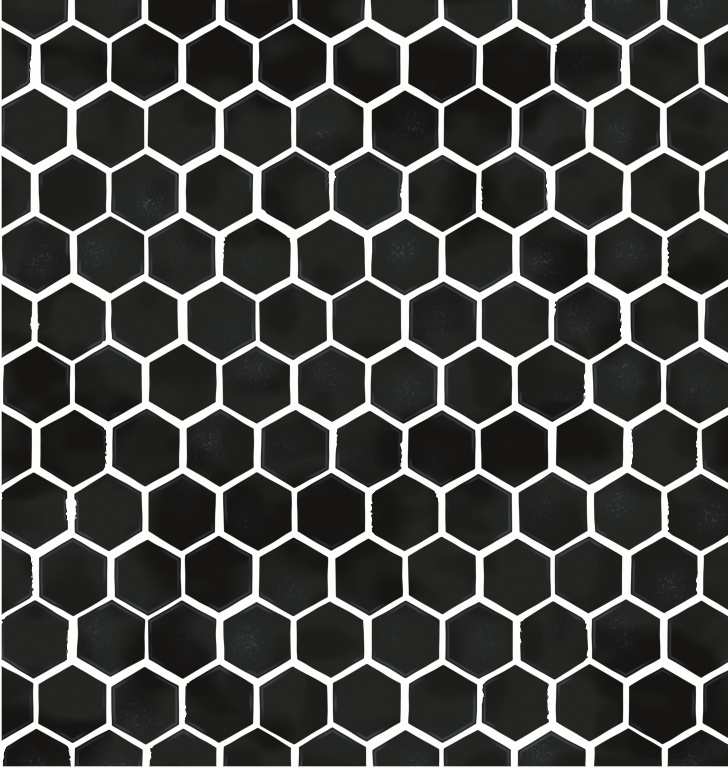
A WebGL 1 fragment shader for this pattern:

```glsl
precision highp float;
// Glossy black hexagon tiles with pointed tops, set in white grout.
// A staggered lattice gives each tile an id; hashes vary its place, turn and size,
// and value noise adds wavy edges, chips, dark clouds, sheen and bluish specks.

#define ROWS 12.0        // tile rows over the canvas height
#define SHIFT_X 0.48     // first tile centre, in tile pitches
#define GROUT 0.089      // mean grout width, in tile pitches
#define JITTER 0.024     // largest spread of tile position
#define TURN 0.022       // spread of tile rotation, radians
#define CORNER 0.025     // corner radius
#define CHIP 0.035       // depth of chipped edges
#define MARGIN 0.0022    // bare strip at left and bottom, canvas heights
#define GROUT_COLOR vec3(0.992, 0.992, 0.990)
#define GLAZE_COLOR vec3(0.139, 0.146, 0.136)
#define CLOUD_COLOR vec3(0.088, 0.083, 0.078)
#define SHEEN_COLOR vec3(0.080, 0.090, 0.115)

uniform vec2 u_resolution;

const float ROW_STEP = 0.8660254;

float hash(vec2 p) {
  vec3 q = fract(p.xyx * vec3(0.1031, 0.1030, 0.0973));
  q += dot(q, q.yzx + 33.33);
  return fract((q.x + q.y) * q.z);
}

float noise(vec2 p) {
  vec2 i = floor(p);
  vec2 f = fract(p);
  f = f * f * (3.0 - 2.0 * f);
  float low = mix(hash(i), hash(i + vec2(1.0, 0.0)), f.x);
  float high = mix(hash(i + vec2(0.0, 1.0)), hash(i + 1.0), f.x);
  return mix(low, high, f.y);
}

float fbm(vec2 p) {
  float sum = 0.0;
  float weight = 0.55;
  for (int i = 0; i < 3; i++) {
    sum += weight * noise(p);
    p = p * 2.03 + 17.3;
    weight *= 0.5;
  }
  return sum;
}

// Signed distance to a hexagon with upright sides; size is centre to side.
float hexagon(vec2 p, float size) {
  p = abs(p.yx);
  vec2 axis = vec2(-ROW_STEP, 0.5);
  p -= 2.0 * min(dot(axis, p), 0.0) * axis;
  p -= vec2(clamp(p.x, -0.57735 * size, 0.57735 * size), size);
  return length(p) * sign(p.y);
}

// Centre of the nearest cell of the staggered lattice.
vec2 cellCentre(vec2 p) {
  vec2 span = vec2(1.0, 2.0 * ROW_STEP);
  vec2 a = floor(p / span + 0.5) * span;
  vec2 b = (floor(p / span) + 0.5) * span;
  return dot(p - a, p - a) < dot(p - b, p - b) ? a : b;
}

// Distance to the worn tile outline, negative inside.
float tileEdge(vec2 q, vec2 p, vec2 id) {
  vec2 offset = vec2(hash(id + 3.1), hash(id + 8.7)) - 0.5;
  float angle = (hash(id + 14.2) - 0.5) * 2.0 * TURN;
  q -= offset * 2.0 * JITTER;
  q = mat2(cos(angle), sin(angle), -sin(angle), cos(angle)) * q;
  float size = 0.5 - 0.5 * GROUT + (hash(id + 21.4) - 0.5) * 0.014;
  float d = hexagon(q, size - CORNER) - CORNER;
  d += (noise(p * 5.0 + id * 3.0) - 0.5) * 0.012;
  // Ragged chips on the upright sides of a few tiles
  float chipped = step(0.80, hash(id + 31.9)) * smoothstep(0.38, 0.44, abs(q.x));
  chipped *= smoothstep(0.45, 0.65, noise(p * 4.0 + 9.0));
  return d + chipped * CHIP * noise(p * 34.0);
}

vec3 glaze(vec2 q, vec2 p, vec2 id, float d) {
  // Soft dark reflections that run across neighbouring tiles
  float cloud = smoothstep(0.48, 0.68, fbm(p * vec2(0.75, 1.0) + 4.6));
  cloud = max(cloud, 0.5 * smoothstep(0.55, 0.8, noise(p * 1.8 + id)));
  vec3 color = mix(GLAZE_COLOR, CLOUD_COLOR, cloud);
  // Hazy patch and fine specks on some tiles
  vec2 spot = q - 0.35 * (vec2(hash(id + 41.0), hash(id + 47.0)) - 0.5);
  float haze = exp(-dot(spot, spot) * 22.0) * smoothstep(0.45, 1.0, hash(id + 53.0));
  float specks = smoothstep(0.62, 0.95, noise(p * 38.0));
  color += SHEEN_COLOR * haze * (0.30 + 0.9 * specks);
  // Broken highlight along the rounded rim
  float rim = exp(-pow((d + 0.035) / 0.016, 2.0));
  rim *= smoothstep(0.50, 0.85, noise(p * 2.6 + id * 1.7));
  color += SHEEN_COLOR * rim * 1.3;
  return color + (hash(floor(p * 50.0)) - 0.5) * 0.008;
}

void main() {
  vec2 uv = gl_FragCoord.xy / u_resolution.y;
  float scale = ROWS * ROW_STEP;
  float pixel = scale / u_resolution.y;
  vec2 p = uv * scale - vec2(SHIFT_X, 0.0);

  vec2 centre = cellCentre(p);
  vec2 id = floor(centre * vec2(2.0, 1.0 / ROW_STEP) + 0.5) + 40.0;
  vec2 q = p - centre;
  float d = tileEdge(q, p + 20.0, id);
  float border = (MARGIN - min(uv.x, uv.y)) * scale;

  float tile = 1.0 - smoothstep(-0.75 * pixel, 0.75 * pixel, max(d, border));
  vec3 color = mix(GROUT_COLOR, glaze(q, p + 20.0, id, d), tile);
  gl_FragColor = vec4(color, 1.0);
}
```
